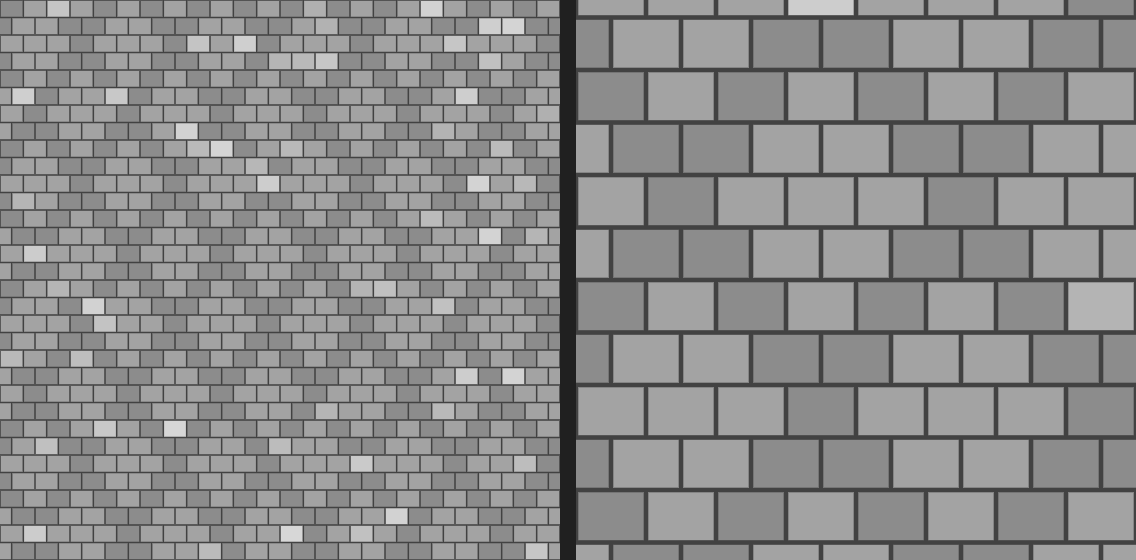
Left: the whole. Right: its middle third, enlarged.
Reproduce this pattern procedurally as a WebGL 1 fragment shader.

```glsl
precision highp float;
// Grey running-bond brick wall with a dark diagonal lattice and scattered pale bricks.

uniform vec2 u_resolution;

const vec2 BRICKS = vec2(24.0, 32.0);   // bricks across, courses up
const float JOINT_WIDTH = 0.00275;      // fraction of the canvas
const float LATTICE_PERIOD = 8.0;       // in half bricks and courses
const float PALE_CHANCE = 0.073;

const float JOINT_GREY = 0.26;
const float DARK_GREY = 0.55;
const float LIGHT_GREY = 0.64;
const float PALE_MIN = 0.69;
const float PALE_MAX = 0.85;

float hash(vec2 p) {
  return fract(sin(dot(p, vec2(127.1, 311.7))) * 43758.5453);
}

// 1 where an integer is a multiple of the period, else 0
float isMultiple(float n, float period) {
  return 1.0 - step(1.0, mod(n + 0.5, period));
}

// Two families of diagonals crossing into diamonds
float lattice(float halfBrick, float course) {
  float falling = isMultiple(halfBrick + course - 4.0, LATTICE_PERIOD);
  float rising = isMultiple(halfBrick - course - 2.0, LATTICE_PERIOD);
  return max(falling, rising);
}

float brickGrey(vec2 id, float halfBrick) {
  float base = mix(LIGHT_GREY, DARK_GREY, lattice(halfBrick, id.y));
  float pale = mix(PALE_MIN, PALE_MAX, hash(id + 53.0));
  return mix(base, pale, step(hash(id + 7.0), PALE_CHANCE));
}

// Pixel coverage of the joints around a brick
float jointCoverage(vec2 local, vec2 pixel) {
  vec2 edgeDistance = (0.5 - abs(local - 0.5)) / BRICKS;
  vec2 cover = clamp((0.5 * JOINT_WIDTH - edgeDistance) / pixel + 0.5, 0.0, 1.0);
  return max(cover.x, cover.y);
}

void main() {
  vec2 grid = gl_FragCoord.xy / u_resolution * BRICKS;

  // Every other course slides by half a brick
  float shifted = 1.0 - mod(floor(grid.y), 2.0);
  grid.x -= 0.5 * shifted;

  vec2 id = mod(floor(grid), BRICKS);
  float halfBrick = 2.0 * id.x + 1.0 + shifted;

  float joint = jointCoverage(fract(grid), 1.0 / u_resolution);
  float grey = mix(brickGrey(id, halfBrick), JOINT_GREY, joint);
  gl_FragColor = vec4(vec3(grey), 1.0);
}
```
